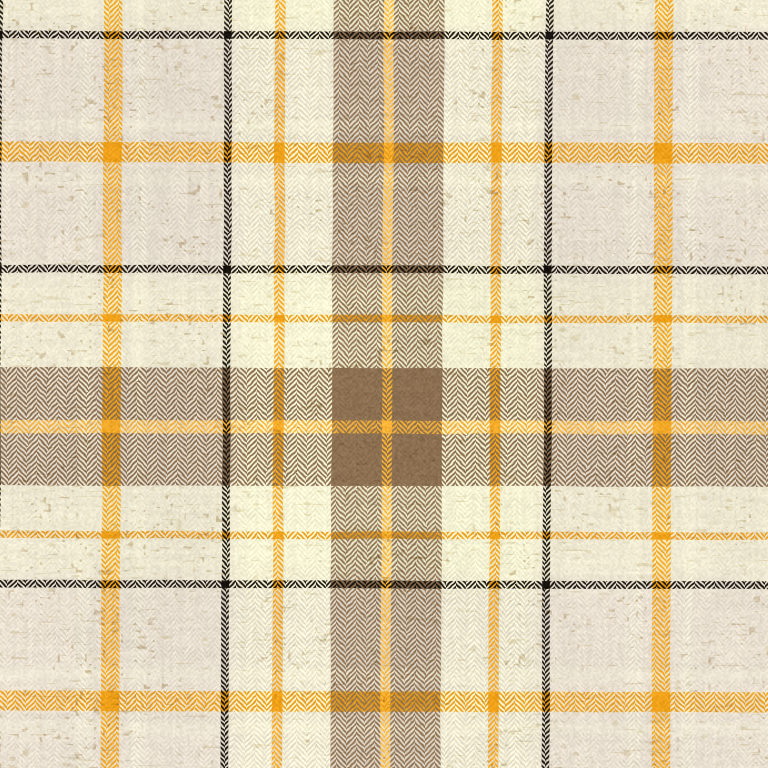
Reproduce this pattern procedurally as a Shadertoy shader.

```glsl
float hash(vec2 p) {
    p = fract(p * vec2(0.1031, 0.1137));
    p += dot(p, p.yx + 33.33);
    return fract((p.x + p.y) * p.x * 7.13);
}

float noise(vec2 p) {
    vec2 i = floor(p), f = fract(p);
    f = f * f * (3.0 - 2.0 * f);
    return mix(mix(hash(i), hash(i + vec2(1, 0)), f.x),
               mix(hash(i + vec2(0, 1)), hash(i + vec2(1, 1)), f.x), f.y);
}

float stripe(float d, float centre, float halfWidth, float aa) {
    return 1.0 - smoothstep(halfWidth - aa, halfWidth + aa, abs(d - centre));
}

// Distance to the nearest axis of a sett that mirrors about its centre
float settDistance(float t, float period) {
    return abs(mod(t + 0.5 * period, period) - 0.5 * period);
}

// halfWidths: brown band, central gold, thin gold, broad gold
vec3 yarnColour(float d, float period, vec4 halfWidths, float blackAt, float aa) {
    vec3 gold = vec3(0.95, 0.64, 0.10);
    vec3 c = mix(vec3(0.97, 0.96, 0.84), vec3(0.915, 0.88, 0.82),
                 smoothstep(0.175, 0.225, d));
    c = mix(c, vec3(0.96, 0.94, 0.85), 0.7 * stripe(d, 0.5 * period - 0.035, 0.008, 0.006));
    c = mix(c, vec3(0.55, 0.44, 0.32), stripe(d, 0.0, halfWidths.x, aa));
    c = mix(c, vec3(0.98, 0.71, 0.22), stripe(d, 0.0, halfWidths.y, aa));
    c = mix(c, gold, stripe(d, 0.141, halfWidths.z, aa));
    c = mix(c, gold, stripe(d, 0.5 * period, halfWidths.w, aa));
    return mix(c, vec3(0.09, 0.07, 0.05), stripe(d, blackAt, 0.005, aa));
}

void mainImage(out vec4 fragColor, in vec2 fragCoord) {
    vec2 uv = fragCoord / iResolution.xy;
    float aa = 0.75 / min(iResolution.x, iResolution.y);

    // Slight skew and handmade waviness of the threads
    vec2 p = uv - vec2(0.504, 0.444);
    p += vec2(-0.005 * (uv.y - 0.5), 0.002 * (uv.x - 0.5));
    p += 0.0015 * (vec2(noise(uv.yx * 14.0), noise(uv * 14.0 + 40.0)) - 0.5);

    // Warp runs upward, weft runs across
    vec3 warp = yarnColour(settDistance(p.x, 0.717), 0.717,
                           vec4(0.072, 0.0065, 0.0068, 0.012), 0.209, aa);
    vec3 weft = yarnColour(settDistance(p.y, 0.715), 0.715,
                           vec4(0.077, 0.0085, 0.0048, 0.0132), 0.205, aa);

    // Uneven dye along each yarn
    warp *= 0.97 + 0.06 * noise(uv * vec2(260.0, 12.0));
    weft *= 0.97 + 0.06 * noise(uv * vec2(12.0, 260.0) + 70.0);

    // Herringbone twill, with a half step where the direction turns
    float column = p.x / 0.013;
    float zigzag = abs(mod(column, 2.0) - 1.0) * 0.013;
    float phase = (p.y + zigzag) / 0.0068 + 0.5 * mod(floor(column), 2.0);
    phase += 0.25 * (noise(uv * 190.0) - 0.5);
    float soft = clamp(aa * 2.0 / 0.0068, 0.05, 0.25);
    float ridge = abs(fract(phase) - 0.5);
    float over = smoothstep(0.25 - soft, 0.25 + soft, ridge);
    vec3 colour = mix(weft, warp, over);

    // Shadow between yarns and fine fibre grain
    colour *= 0.965 + 0.05 * over;
    colour += 0.07 * (noise(uv * 420.0) - 0.5);

    // Linen slubs and scattered flecks
    float patches = smoothstep(0.35, 0.75, noise(uv * 22.0 + 9.0));
    float flecks = smoothstep(0.78, 0.95, noise(uv * vec2(170.0, 230.0) + 15.0));
    float slubs = smoothstep(0.82, 0.97, noise(uv * vec2(60.0, 300.0) + 31.0));
    colour = mix(colour, colour * vec3(0.74, 0.66, 0.50), 0.5 * flecks * patches);
    colour = mix(colour, colour * vec3(0.88, 0.84, 0.72), 0.5 * slubs);

    // Soft tonal drift over the cloth
    colour *= 0.985 + 0.03 * noise(uv * 5.0 + 3.0);
    fragColor = vec4(clamp(colour, 0.0, 1.0), 1.0);
}
```
